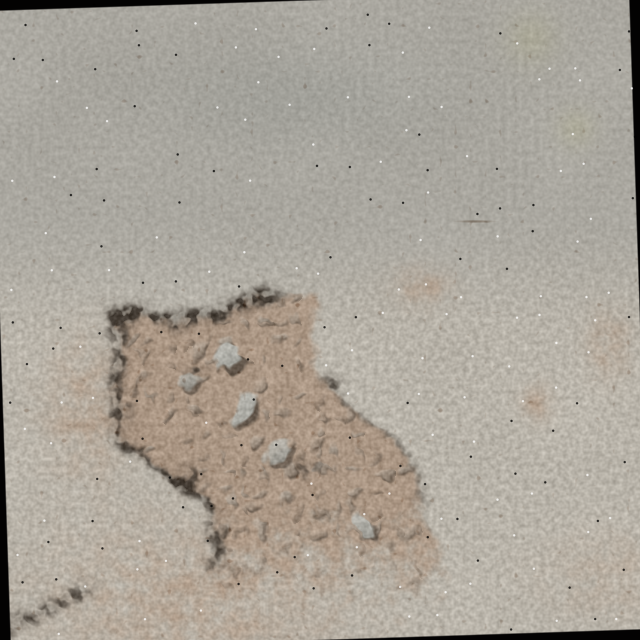
A WebGL 1 fragment shader for this texture:

```glsl
precision highp float;
// Weathered concrete slab, slightly tilted, with a broken sandy pit full of stones.
uniform vec2 u_resolution;

#define TILT 0.0333
#define SLAB_TOP vec3(0.665, 0.655, 0.625)
#define SLAB_LOW vec3(0.725, 0.705, 0.665)
#define SAND vec3(0.665, 0.580, 0.505)
#define STONE vec3(0.69, 0.69, 0.665)
#define SHADOW vec3(0.27, 0.235, 0.20)
#define BORDER vec3(0.01, 0.006, 0.006)
#define GRAIN 0.11
#define RIM_WIDTH 0.013
#define SPECK_CELLS 17.0

float hash(vec2 p) {
  return fract(sin(dot(p, vec2(127.1, 311.7))) * 43758.5);
}
vec2 hash2(vec2 p) {
  return vec2(hash(p), hash(p + 19.3));
}

// Gradient noise, roughly -0.7 to 0.7
float corner(vec2 cell, vec2 f, vec2 o) {
  float a = 6.2832 * hash(cell + o);
  return dot(vec2(cos(a), sin(a)), f - o);
}
float noise(vec2 p) {
  vec2 i = floor(p), f = fract(p);
  vec2 u = f * f * f * (f * (f * 6.0 - 15.0) + 10.0);
  return mix(mix(corner(i, f, vec2(0, 0)), corner(i, f, vec2(1, 0)), u.x),
             mix(corner(i, f, vec2(0, 1)), corner(i, f, vec2(1, 1)), u.x), u.y);
}
float fbm(vec2 p) {
  float sum = 0.0, amp = 0.6;
  for (int i = 0; i < 4; i++) {
    sum += amp * noise(p);
    p = p * 2.03 + 11.7;
    amp *= 0.55;
  }
  return sum;
}

float blob(vec2 p, vec2 centre, vec2 radius) {
  vec2 d = (p - centre) / radius;
  return exp(-dot(d, d));
}
float ellipse(vec2 p, vec2 radius, float soft) {
  float d = (length(p / radius) - 1.0) * min(radius.x, radius.y);
  return 1.0 - smoothstep(-soft, soft, d);
}

// Stone lit from the upper left, casting a shadow to the lower right
vec3 addStone(vec3 col, vec2 p, vec2 radius, float angle, vec3 tint, float amount) {
  float c = cos(angle), s = sin(angle);
  mat2 turn = mat2(c, -s, s, c);
  float soft = 0.003;
  vec2 drop = vec2(0.5, -0.6) * min(radius.x, radius.y);
  col = mix(col, SHADOW, 0.75 * amount * ellipse(turn * (p - drop), radius, soft));
  float light = clamp(dot(p, vec2(-0.5, 0.8)) / radius.x, -1.0, 1.0);
  return mix(col, tint + 0.06 * light, amount * ellipse(turn * p, radius, soft));
}

// Pebbles of varied size, one per jittered cell
vec3 scatter(vec3 col, vec2 p, float cells, float amount) {
  vec2 id = floor(p * cells);
  vec2 h = hash2(id + cells), k = hash2(id + cells + 5.1);
  vec2 q = p - (id + 0.3 + 0.4 * h) / cells;
  vec2 radius = vec2(0.14 + 0.16 * k.x, 0.08 + 0.09 * k.y) / cells;
  vec3 tint = mix(SAND * 1.05, STONE, h.y * 0.6);
  return addStone(col, q, radius, h.x * 3.0, tint, amount * step(0.45, k.x));
}

void main() {
  vec2 p = gl_FragCoord.xy / u_resolution;
  float px = 1.0 / min(u_resolution.x, u_resolution.y);
  vec2 warp = vec2(noise(p * 24.0), noise(p * 24.0 + 7.0));
  vec2 w = p + 0.016 * warp + 0.008 * noise(p * 75.0);
  float broad = fbm(p * 5.0), mottled = fbm(p * 28.0);
  float low = 1.0 - smoothstep(0.46, 0.68, p.y + 0.06 * broad);

  // Slab with broad stains
  vec3 col = mix(SLAB_TOP, SLAB_LOW, low) + 0.035 * broad;
  col -= vec3(0.035, 0.028, 0.025) * blob(p, vec2(0.47, 0.85), vec2(0.22, 0.08));
  col -= vec3(0.0, 0.0, 0.035) * (blob(p, vec2(0.9, 0.8), vec2(0.03)) + blob(p, vec2(0.83, 0.94), vec2(0.04)));
  float dusty = blob(p, vec2(0.30, 0.06), vec2(0.22, 0.12)) + blob(p, vec2(0.14, 0.36), vec2(0.07, 0.10))
    + blob(p, vec2(0.66, 0.55), vec2(0.04, 0.03)) + blob(p, vec2(0.84, 0.37), vec2(0.025))
    + blob(p, vec2(0.95, 0.46), vec2(0.03, 0.05)) + 0.6 * blob(p, vec2(0.95, 0.1), vec2(0.1, 0.06));
  col = mix(col, SAND * 1.04, clamp(dusty * (0.5 + mottled), 0.0, 0.8));

  // Pit outline from left, right and top boundaries
  float left = 0.185 + 0.15 * (1.0 - smoothstep(0.19, 0.33, p.y));
  float right = 0.70 - 0.05 * smoothstep(0.10, 0.25, p.y) - 0.155 * smoothstep(0.26, 0.43, p.y);
  float top = 0.512 - 0.01 * smoothstep(0.18, 0.29, p.x) + 0.036 * smoothstep(0.31, 0.42, p.x);
  float inside = min(min(w.x - left, right - w.x), top - w.y);
  float pit = smoothstep(-0.006, 0.012, inside) * smoothstep(0.05, 0.20, p.y + 0.16 * mottled);
  col = mix(col, SAND + 0.07 * mottled, pit * 0.92);

  // Pebbles, then the larger stones
  col = scatter(col, w, 21.0, pit * 0.75);
  col = scatter(col, w + 0.017, 34.0, pit * 0.65);
  col = addStone(col, w - vec2(0.355, 0.440), vec2(0.022, 0.016), 0.2, STONE, 0.95);
  col = addStone(col, w - vec2(0.298, 0.405), vec2(0.019, 0.013), 0.1, STONE, 0.75);
  col = addStone(col, w - vec2(0.380, 0.362), vec2(0.029, 0.013), 1.0, STONE, 0.95);
  col = addStone(col, w - vec2(0.432, 0.292), vec2(0.021, 0.016), 0.8, STONE, 0.8);
  col = addStone(col, w - vec2(0.568, 0.180), vec2(0.027, 0.015), 2.1, STONE, 0.9);

  // Broken rim and loose shadow clots
  float ragged = smoothstep(-0.25, 0.25, noise(p * 55.0) + 0.5 * noise(p * 110.0));
  float topRim = exp(-pow((w.y - top) / RIM_WIDTH, 2.0)) * smoothstep(0.15, 0.19, p.x) * (1.0 - smoothstep(0.41, 0.46, p.x));
  float leftRim = exp(-pow((w.x - left) / RIM_WIDTH, 2.0)) * smoothstep(0.08, 0.14, p.y) * (1.0 - smoothstep(0.50, 0.53, p.y));
  float rightRim = exp(-pow((w.x - right) / 0.010, 2.0)) * smoothstep(0.18, 0.24, p.y) * (1.0 - smoothstep(0.38, 0.43, p.y));
  float clots = blob(w, vec2(0.30, 0.25), vec2(0.018)) + blob(w, vec2(0.52, 0.405), vec2(0.016, 0.009))
    + blob(w, vec2(0.305, 0.425), vec2(0.016, 0.008)) + blob(w, vec2(0.48, 0.27), vec2(0.020, 0.009));
  float crack = exp(-pow((w.y - 0.025 - 0.5 * (p.x - 0.03)) / 0.013, 2.0)) * (1.0 - smoothstep(0.12, 0.16, p.x));
  float dark = 1.15 * topRim + 0.85 * leftRim + 0.4 * rightRim + 0.8 * clots + 0.8 * crack;
  col = mix(col, SHADOW * 0.85, clamp(dark * (0.25 + 0.75 * ragged), 0.0, 0.92));

  // Thin scratch, surface grain and pits
  col = mix(col, SHADOW * 1.6, 0.65 * ellipse(p - vec2(0.743, 0.654), vec2(0.021, 0.0017), max(px, 0.001)));
  float grain = noise(p * 115.0) + 0.7 * noise(p * 210.0);
  col += GRAIN * mix(0.55, 0.9, low) * grain;
  col -= 0.12 * smoothstep(0.38, 0.65, noise(p * 85.0 + 31.0)) * vec3(0.8, 1.0, 1.1);

  // Tilted slab edge over the dark border
  vec2 c = p - 0.5;
  vec2 q = abs(vec2(c.x + TILT * c.y, c.y - TILT * c.x));
  col = mix(col, BORDER, smoothstep(-px, px, max(q.x, q.y) - 0.5));

  // Sparse white and black specks
  vec2 cell = floor(p * SPECK_CELLS);
  vec2 spot = (cell + 0.1 + 0.8 * hash2(cell + 3.7)) / SPECK_CELLS;
  float speck = 1.0 - smoothstep(0.0006, 0.0006 + 1.5 * px, length(p - spot));
  float kind = hash(cell + 8.9);
  col = mix(col, vec3(step(0.35, kind)), 0.8 * speck * step(kind, 0.7));
  gl_FragColor = vec4(clamp(col, 0.0, 1.0), 1.0);
}
```
